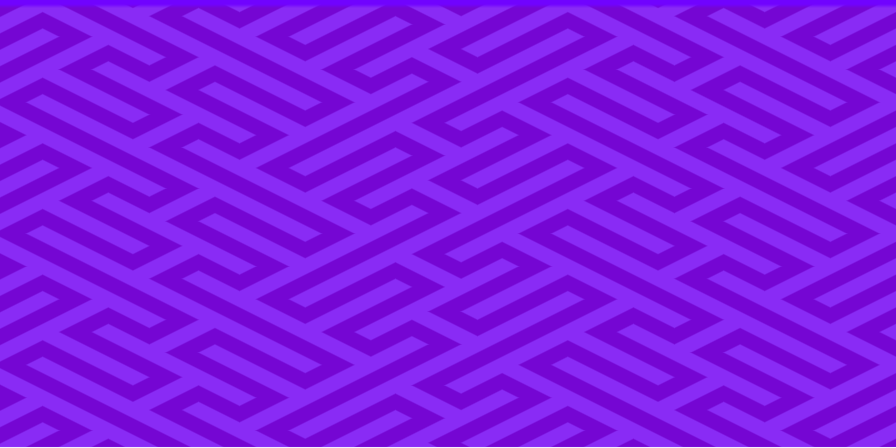
Give the GLSL for this pattern, as a Shadertoy shader.

```glsl
// A slanted key-fret lattice in two violets, with a bright top band and a
// hairline pale foot. Bars are boxes on skewed axes; half-turns, a glide
// reflection and periodic wrapping spread one set over the whole canvas.

#define UNITS 54.6                    // half line widths across the canvas
#define CENTRE vec2(26.6, 28.47)      // half-turn centre, from the top left
#define PERIOD vec2(32.0, 16.0)       // repeat size in units
#define EDGE_SOFT 0.13                // least edge softness in units
#define BAND_HEIGHT 0.0137            // top band, share of the height
#define BAND_SOFT 0.006
#define FOOT_HEIGHT 0.0023            // pale foot line, share of the height
#define DARK_VIOLET vec3(0.459, 0.024, 0.828)
#define LIGHT_VIOLET vec3(0.537, 0.170, 0.960)
#define BAND_VIOLET vec3(0.44, 0.01, 1.0)
#define FOOT_PALE vec3(0.96, 0.94, 0.99)

// Bars as (uMin, uMax, vMin, vMax), with u = y + x and v = y - x
const int BAR_COUNT = 8;
const vec4 BARS[BAR_COUNT] = vec4[BAR_COUNT](
    vec4( -3.0, -1.0,  -4.0,  19.0),  // long rising bar
    vec4( -3.0, -1.0, -19.0,  -6.0),  // its continuation past the gap
    vec4( -7.0, -1.0,  -4.0,  -2.0),  // hook end
    vec4( -7.0, -5.0,  -4.0,   3.0),  // short rising bar
    vec4(-11.0, -5.0,   1.0,   3.0),  // outer turn
    vec4(-11.0, -9.0, -10.0,   3.0),  // middle rising bar
    vec4( -7.0, -1.0,  -8.0,  -6.0),  // inner turn
    vec4( -3.0,  3.0, -19.0, -17.0)   // closing tip
);

vec2 toSkew(vec2 p) {
    return vec2(p.y + p.x, p.y - p.x);
}

// Offset to the nearest periodic copy
vec2 wrapPeriod(vec2 p) {
    return p - PERIOD * floor(p / PERIOD + 0.5);
}

float barDistance(vec2 p, vec4 bar) {
    vec2 mid = 0.5 * (bar.xz + bar.yw);
    vec2 halfSize = 0.5 * (bar.yw - bar.xz);
    vec2 centre = 0.5 * vec2(mid.x - mid.y, mid.x + mid.y);
    vec2 q = abs(toSkew(wrapPeriod(p - centre))) - halfSize;
    return max(q.x, q.y);
}

// Every bar together with its half-turn partner
float fretDistance(vec2 p) {
    float d = 1e3;
    for (int i = 0; i < BAR_COUNT; i++) {
        d = min(d, barDistance(p, BARS[i]));
        d = min(d, barDistance(-p, BARS[i]));
    }
    return d;
}

// Mirror across the edge of a column, then slide by half a period
vec2 glide(vec2 p) {
    return vec2(0.5 * PERIOD.x - p.x, p.y + 0.5 * PERIOD.y);
}

void mainImage(out vec4 fragColor, in vec2 fragCoord) {
    vec2 uv = fragCoord / iResolution.xy;
    float fromTop = 1.0 - uv.y;
    vec2 p = UNITS * vec2(uv.x, fromTop) - CENTRE;

    // Fret lines
    float d = min(fretDistance(p), fretDistance(glide(p)));
    float pixel = UNITS * length(1.0 / iResolution.xy);
    float soft = max(EDGE_SOFT, 0.55 * pixel);
    vec3 colour = mix(DARK_VIOLET, LIGHT_VIOLET, smoothstep(-soft, soft, d));

    // Top band
    float rowHeight = 1.0 / iResolution.y;
    float bandSoft = max(BAND_SOFT, 0.5 * rowHeight);
    float band = 1.0 - smoothstep(BAND_HEIGHT - bandSoft, BAND_HEIGHT + bandSoft, fromTop);
    colour = mix(colour, BAND_VIOLET, band);

    // Foot line, by its coverage of the pixel row
    float foot = clamp((FOOT_HEIGHT - uv.y) / rowHeight + 0.5, 0.0, 1.0);
    fragColor = vec4(mix(colour, FOOT_PALE, foot), 1.0);
}
```
